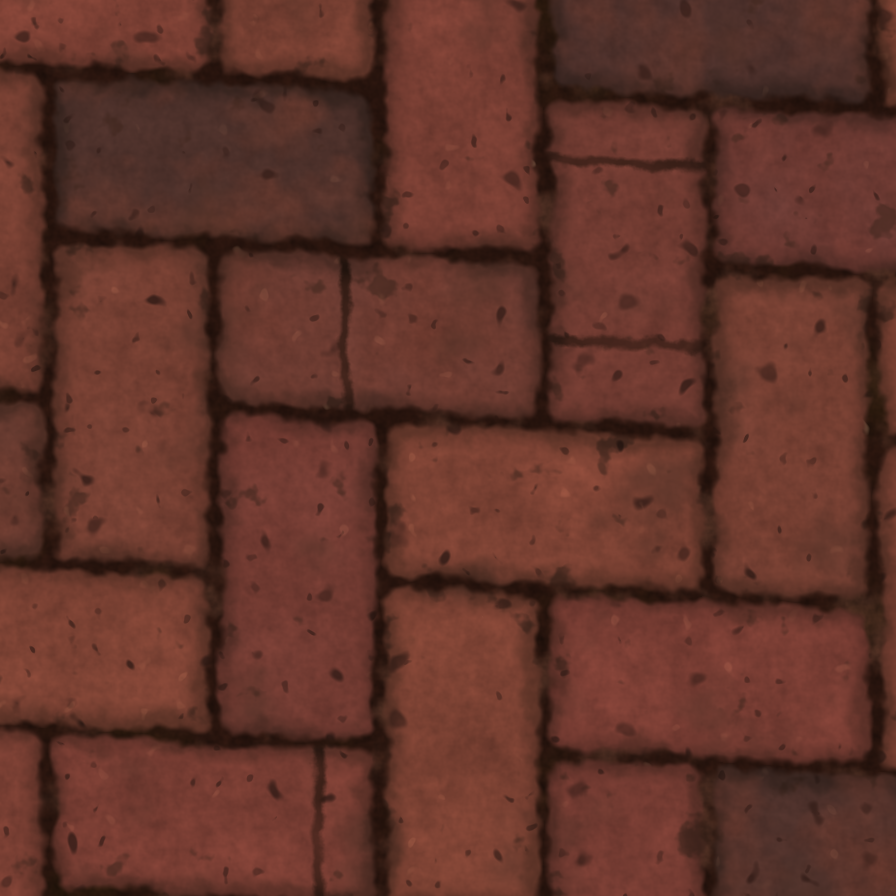
Give the GLSL for this texture, as a three.js fragment shader.

```glsl
// Worn herringbone brick paving, about five and a half brick widths across.
// Each unit cell finds its 2x1 brick from (column - row) mod 4; a rounded box
// distance gives narrow uneven joints, and gradient noise adds stains, chips and moss.
varying vec2 vUv;

vec2 hash2(vec2 p) {
  p = vec2(dot(p, vec2(127.1, 311.7)), dot(p, vec2(269.5, 183.3)));
  return fract(sin(p) * 43758.5) * 2.0 - 1.0;
}

float gradientNoise(vec2 p) {
  vec2 i = floor(p), f = fract(p);
  vec2 u = f * f * f * (f * (f * 6.0 - 15.0) + 10.0);
  float a = dot(hash2(i), f);
  float b = dot(hash2(i + vec2(1.0, 0.0)), f - vec2(1.0, 0.0));
  float c = dot(hash2(i + vec2(0.0, 1.0)), f - vec2(0.0, 1.0));
  float d = dot(hash2(i + 1.0), f - 1.0);
  return mix(mix(a, b, u.x), mix(c, d, u.x), u.y);
}

float fbm(vec2 p) {
  float sum = 0.0, amp = 1.0;
  for (int i = 0; i < 4; i++) {
    sum += amp * gradientNoise(p);
    p = p * 2.03 + 17.3;
    amp *= 0.55;
  }
  return sum;
}

// Ragged chips, one candidate per grid cell
float chips(vec2 p, float chance) {
  vec2 cell = floor(p), rnd = hash2(cell + 5.7), kind = hash2(cell + 41.2);
  vec2 v = fract(p) - 0.5 - 0.22 * rnd;
  float angle = 2.5 * kind.x;
  v = mat2(cos(angle), -sin(angle), sin(angle), cos(angle)) * v;
  float d = length(v * vec2(1.0, 1.7 + 0.6 * rnd.y)) + 0.3 * gradientNoise(p * 4.0);
  float radius = 0.14 + 0.06 * rnd.x;
  float depth = 0.75 + 0.25 * rnd.y;
  return depth * (1.0 - smoothstep(radius * 0.3, radius + 0.05, d)) * step(kind.y, chance * 2.0 - 1.0);
}

void main() {
  // Brick units, rows counted downwards, courses slightly sloping
  vec2 p = vec2(vUv.x - 0.055, 1.0 - vUv.y - 0.05 * vUv.x - 0.0745) / 0.1842;
  vec2 w = p + 0.035 * vec2(gradientNoise(p * 2.3), gradientNoise(p * 2.3 + 31.0));
  w += 0.02 * vec2(gradientNoise(p * 7.0 + 9.0), gradientNoise(p * 7.0 + 57.0));

  // Herringbone: 0,1 are the ends of a lying brick, 3,2 of a standing one
  vec2 cell = floor(w);
  float part = mod(cell.x - cell.y + 0.5, 4.0);
  float lying = 1.0 - step(2.0, part);
  vec2 id = cell;
  if (part > 1.0 && part < 2.0) id.x -= 1.0;
  if (part > 2.0 && part < 3.0) id.y -= 1.0;
  vec2 local = w - id;
  vec2 halfSize = mix(vec2(0.5, 1.0), vec2(1.0, 0.5), lying);

  // Rounded brick outline, negative inside, with crumbling edges
  vec2 q = abs(local - halfSize) - halfSize + 0.12;
  float d = length(max(q, 0.0)) + min(max(q.x, q.y), 0.0) - 0.095;
  d += 0.04 * gradientNoise(p * 2.1 + 70.0) + 0.05 * gradientNoise(p * 5.0 + 25.0);
  d += 0.035 * gradientNoise(p * 13.0 + 3.0);

  // Brick tone: fired reds, with some greyed purple bricks
  vec2 tone = hash2(id + 3.1);
  float cloud = fbm(p * 1.6 + tone * 7.0);
  float grain = fbm(p * 8.0 + 20.0);
  float grit = gradientNoise(p * 21.0 + 77.0) + 0.6 * gradientNoise(p * 37.0);
  vec3 brick = mix(vec3(0.46, 0.245, 0.195), vec3(0.50, 0.265, 0.205), 0.5 + 0.5 * tone.x);
  brick = mix(brick, vec3(0.46, 0.22, 0.20), 0.5 * smoothstep(0.2, 0.9, tone.y));
  float burnt = smoothstep(0.0, 1.0, cos(1.935 * id.x - 0.475 * id.y - 0.29));
  burnt *= mix(0.15, 1.0, lying);
  vec3 ash = mix(vec3(0.28, 0.18, 0.15), vec3(0.30, 0.185, 0.175), 0.5 + 0.5 * tone.y);
  brick = mix(brick, ash, clamp(burnt * (0.85 + 1.1 * cloud), 0.0, 1.0));

  // Broad stains, ragged smudges, grain and chips
  brick *= 1.0 + 0.16 * cloud + 0.13 * grain + 0.07 * grit;
  float stain = smoothstep(0.05, 0.7, fbm(p * 1.4 + 90.0));
  brick = mix(brick, vec3(0.31, 0.19, 0.15), 0.55 * stain);
  float smudge = smoothstep(0.36, 0.62, fbm(p * 3.7 + 33.0) + 0.25 * cloud + 0.6 * max(d + 0.2, 0.0));
  brick = mix(brick, vec3(0.25, 0.15, 0.115), 0.6 * smudge);
  float chip = max(chips(p * 2.7, 0.4), 0.8 * chips(p * 5.3 + 13.0, 0.25));
  brick = mix(brick, vec3(0.19, 0.105, 0.085), 0.85 * chip);
  brick += vec3(0.07, 0.05, 0.035) * chips(p * 4.3 + 29.0, 0.22);

  // Cracks across a few bricks, paired on standing ones
  float along = mix(0.94 - abs(local.y - 0.94), local.x, lying);
  float crackAt = 0.63 - 0.08 * id.x + 0.25 * id.y;
  float cracked = step(abs(mod(3.0 * id.x + id.y + 0.5, 5.0) - 4.5), 0.1);
  cracked *= max(lying, step(id.y, 1.0));
  float crack = 1.0 - smoothstep(0.01, 0.05, abs(along - crackAt + 0.03 * grain));
  brick = mix(brick, vec3(0.18, 0.10, 0.07), cracked * crack * (0.7 + 0.5 * cloud));

  // Grimy rims, patchy along each side
  float rim = smoothstep(-0.15, 0.0, d + 0.10 * cloud + 0.08 * grain);
  brick = mix(brick, brick * vec3(0.70, 0.73, 0.71), rim);

  // Joints: deep in places, filled with dust in others, with moss and pale grit
  float moss = smoothstep(0.1, 0.7, fbm(p * 1.1 + 140.0));
  float dust = smoothstep(0.05, 0.5, fbm(p * 2.1 + 210.0));
  vec3 joint = mix(vec3(0.15, 0.075, 0.05), vec3(0.29, 0.175, 0.13), 0.85 * dust);
  joint = mix(joint, vec3(0.16, 0.105, 0.045), 0.7 * moss);
  joint *= 1.0 + 0.3 * grain + 0.2 * grit;
  joint = mix(joint, vec3(0.45, 0.33, 0.25), 0.85 * chips(p * 4.0 + 61.0, 0.22));
  vec3 color = mix(brick, joint, smoothstep(-0.04, 0.015, d));

  gl_FragColor = vec4(color, 1.0);
}
```
